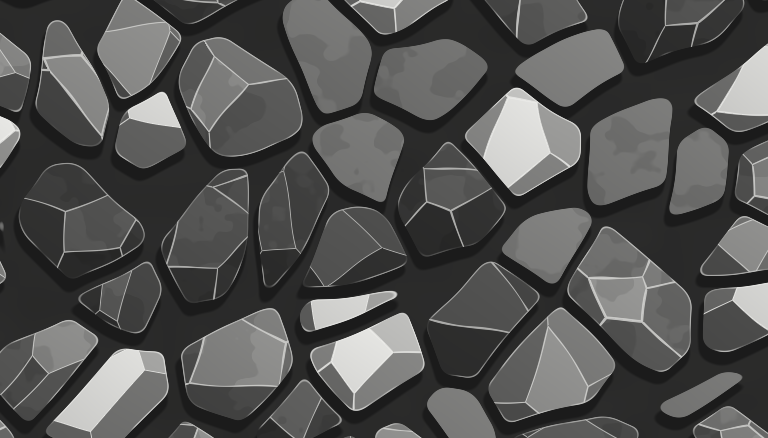
Write a WebGL 1 fragment shader that draws this texture.

```glsl
precision highp float;
// Faceted grey stones with pale cracked edges, scattered over dark ground.
uniform vec2 u_resolution;

const float CELL = 0.23;           // stone spacing, in canvas heights
const float GRID_ANGLE = 0.62;     // turns the stone rows off the canvas axes
const float JITTER = 0.8;          // irregularity of the stone positions
const float ROUNDING = 0.09;       // corner softness, in cells
const float PEBBLE_SHARE = 0.2;    // share of small plain stones
const vec2 GAP = vec2(0.04, 0.085);           // least and greatest inset
const vec2 HALF_WIDTH = vec2(0.32, 0.48);     // across the long axis
const vec2 SHADOW_OFFSET = vec2(0.03, 0.11);  // in cells
const vec2 LIGHT_DIR = vec2(0.6, 0.8);
const vec3 GROUND = vec3(0.165, 0.165, 0.163);
const vec3 SHADOW = vec3(0.105);
const vec3 STONE_TINT = vec3(1.0, 1.0, 0.988);
const float TONE_LIGHT = 0.84;
const float TONE_MID = 0.55;
const float TONE_DARK = 0.34;
const float TONE_PEBBLE = 0.47;
const int FACETS = 5;

struct Stone { vec2 id; vec2 local; float depth; };

float hash(vec2 p, float salt) {
  return fract(sin(dot(p, vec2(127.1, 311.7)) + salt * 74.7) * 43758.5453);
}

float noise(vec2 p) {
  vec2 i = floor(p), f = fract(p);
  f = f * f * (3.0 - 2.0 * f);
  return mix(mix(hash(i, 0.0), hash(i + vec2(1, 0), 0.0), f.x),
             mix(hash(i + vec2(0, 1), 0.0), hash(i + vec2(1, 1), 0.0), f.x), f.y);
}

float smoothMin(float a, float b, float k) {
  float h = max(k - abs(a - b), 0.0) / k;
  return min(a, b) - h * h * k * 0.25;
}

vec2 direction(float angle) { return vec2(cos(angle), sin(angle)); }

vec2 rotate(vec2 p, float angle) {
  vec2 d = direction(angle);
  return vec2(d.x * p.x - d.y * p.y, d.y * p.x + d.x * p.y);
}

bool isPebble(vec2 id) { return hash(id, 3.0) < PEBBLE_SHARE; }

vec2 site(vec2 id) {
  vec2 jitter = vec2(hash(id, 1.0), hash(id, 2.0)) - 0.5;
  return id + 0.5 + JITTER * jitter + vec2(0.5 * mod(id.y, 2.0) - 0.25, 0.0);
}

// Larger weights claim more room in the cellular pattern.
float weight(vec2 id) {
  float vary = hash(id, 4.0) - 0.5;
  return isPebble(id) ? -0.34 + 0.16 * vary : 0.24 * vary;
}

// Weighted cellular pattern: nearest stone and depth inside its outline.
Stone findStone(vec2 canvasPoint) {
  vec2 p = rotate(canvasPoint, -GRID_ANGLE);
  vec2 base = floor(p), id = base, centre = p;
  float best = 100.0;
  for (int y = -2; y <= 2; y++) for (int x = -2; x <= 2; x++) {
    vec2 c = base + vec2(float(x), float(y));
    vec2 s = site(c);
    float power = dot(s - p, s - p) - weight(c);
    if (power < best) { best = power; id = c; centre = s; }
  }
  float edge = 1.0;
  for (int y = -2; y <= 2; y++) for (int x = -2; x <= 2; x++) {
    vec2 c = base + vec2(float(x), float(y));
    vec2 s = site(c);
    float apart = length(s - centre);
    if (apart > 0.001) {
      float power = dot(s - p, s - p) - weight(c);
      edge = smoothMin(edge, 0.5 * (power - best) / apart, ROUNDING);
    }
  }
  edge -= mix(GAP.x, GAP.y, hash(id, 5.0));

  // Two cuts flatten the flanks, so most stones lean along a diagonal
  vec2 local = rotate(p - centre, GRID_ANGLE);
  float lean = (hash(id, 11.0) < 0.65 ? 0.7 : -0.7) + 0.7 * (hash(id, 12.0) - 0.5);
  float across = dot(local, direction(lean + 1.5708));
  float along = dot(local, direction(lean));
  float taper = 0.3 * (hash(id, 13.0) - 0.5) * along;
  float flank = mix(HALF_WIDTH.x, HALF_WIDTH.y, hash(id, 14.0)) + taper - abs(across);
  return Stone(id, local, smoothMin(edge, flank, ROUNDING));
}

// Lowest of several tilted planes: x = shade factor, y = distance to a ridge.
vec2 facets(vec2 q, vec2 id) {
  vec2 slope = vec2(0.0), nextSlope = vec2(0.0);
  float low = 0.0, next = 100.0, shade = 1.0;
  for (int i = 0; i < FACETS; i++) {
    float n = float(i);
    vec2 dir = direction(6.2832 * (n + 0.9 * hash(id, 20.0 + n)) / float(FACETS));
    float start = mix(0.13, 0.5, hash(id, 30.0 + n)) + 0.09 * dir.y;
    vec2 g = -dir * mix(0.5, 1.5, hash(id, 40.0 + n));
    float h = dot(g, q - dir * start);
    if (h < low) {
      next = low; nextSlope = slope;
      low = h; slope = g;
      shade = 0.68 + 0.17 * dot(dir, LIGHT_DIR) + 0.14 * (hash(id, 50.0 + n) - 0.5);
    } else if (h < next) { next = h; nextSlope = g; }
  }
  return vec2(shade, (next - low) / max(length(slope - nextSlope), 0.1));
}

vec3 stoneColor(Stone s, vec2 p, float pixel) {
  float pick = hash(s.id, 6.0);
  float tone = pick < 0.25 ? TONE_LIGHT : pick < 0.77 ? TONE_MID : TONE_DARK;
  bool pebble = isPebble(s.id);
  if (pebble) tone = TONE_PEBBLE;
  tone += 0.06 * (hash(s.id, 7.0) - 0.5);

  // Flat faces with a faint gradient and mottled patches
  vec2 face = pebble ? vec2(1.0) : facets(s.local, s.id);
  if (tone > 0.7) face.x = mix(face.x, face.x * face.x, 0.3);
  float shade = tone * face.x * (1.0 + 0.1 * dot(s.local, LIGHT_DIR));
  float blotch = 0.75 * noise(p * 3.5 + s.id * 7.0) + 0.25 * noise(p * 11.0);
  float mottled = step(0.35, hash(s.id, 8.0)) * step(tone, 0.7);
  shade *= 1.0 - 0.09 * mottled * smoothstep(0.5, 0.55, blotch);

  // Pale ridges and a thin rim, both of uneven width
  float uneven = noise(p * 5.0 + 31.0);
  float ridgeWidth = mix(0.002, 0.016, uneven * hash(s.id, 9.0) + 0.1);
  float ridge = 1.0 - smoothstep(ridgeWidth - pixel * 0.5, ridgeWidth + pixel * 0.7, face.y);
  float rim = 1.0 - smoothstep(0.006, 0.006 + pixel * 1.2, s.depth);
  rim *= smoothstep(0.15, 0.6, uneven + 0.4 * dot(s.local, LIGHT_DIR));
  float pale = pebble ? 0.0 : max(ridge * 0.85, rim * 0.7);
  return STONE_TINT * mix(shade, mix(tone, 0.95, 0.68), pale);
}

void main() {
  float pixel = 1.0 / (u_resolution.y * CELL);
  vec2 p = gl_FragCoord.xy * pixel + vec2(13.0, 7.0);
  p += 0.014 * sin(p.yx * 6.3 + 1.7 * sin(p * 2.9));   // hand-drawn wobble

  Stone stone = findStone(p);
  Stone caster = findStone(p + SHADOW_OFFSET);
  float shadow = smoothstep(-0.03, 0.0, caster.depth);
  vec3 color = mix(GROUND * (0.96 + 0.08 * noise(p * 3.0)), SHADOW, shadow);
  float cover = smoothstep(-0.5 * pixel, 0.5 * pixel, stone.depth);
  color = mix(color, stoneColor(stone, p, pixel), cover);
  gl_FragColor = vec4(color, 1.0);
}
```
